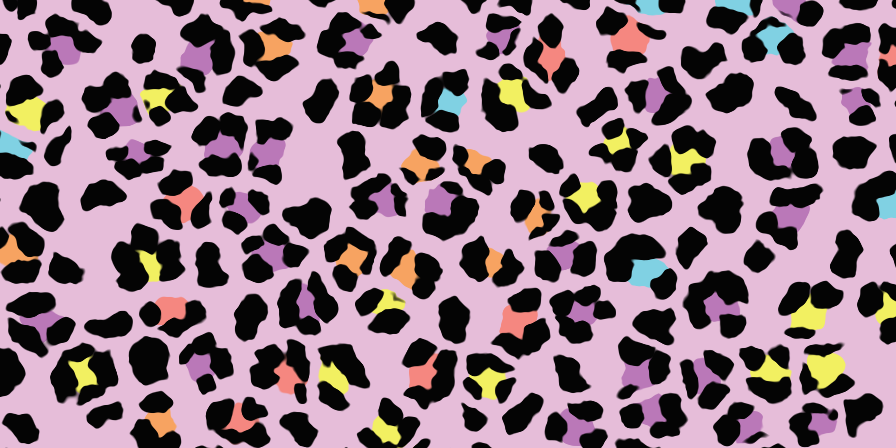
Reproduce this pattern procedurally as a WebGL 2 fragment shader.

```glsl
#version 300 es
precision highp float;
// Pastel leopard print: black rosettes with bright hearts, and solid spots, on pink.
// Spots sit on a jittered brick grid; each is a ring of blended elliptical lobes,
// trimmed by a rounded power diagram so that neighbours never touch.

uniform vec2 u_resolution;
out vec4 fragColor;

const float TAU = 6.2831853;
const vec2 CELL = vec2(0.156, 0.119);

vec2 hash2(vec2 p) {
    vec3 q = fract(p.xyx * vec3(0.1031, 0.1030, 0.0973));
    q += dot(q, q.yzx + 33.33);
    return fract((q.xx + q.yz) * q.zy);
}

float gradDot(vec2 cell, vec2 offset) {
    float a = TAU * hash2(cell + 71.0).x;
    return dot(vec2(cos(a), sin(a)), offset);
}

float gradientNoise(vec2 p) {
    vec2 i = floor(p), f = p - i;
    vec2 u = f * f * f * (f * (f * 6.0 - 15.0) + 10.0);
    vec2 X = vec2(1, 0), Y = vec2(0, 1);
    return mix(mix(gradDot(i, f), gradDot(i + X, f - X), u.x),
               mix(gradDot(i + Y, f - Y), gradDot(i + 1.0, f - 1.0), u.x), u.y);
}

float smoothMin(float a, float b, float k) {
    float h = max(k - abs(a - b), 0.0) / k;
    return min(a, b) - h * h * k * 0.25;
}

bool isRosette(vec2 id) { return hash2(id + 13.0).x < 0.64; }

// Centre in xy, radius in z
vec3 spotAt(vec2 id) {
    vec2 jitter = (hash2(id) - 0.5) * vec2(0.5, 0.46);
    vec2 centre = (id + 0.5 + vec2(0.5 * mod(id.y, 2.0), 0.0) + jitter) * CELL;
    float size = hash2(id + 29.0).x;
    return vec3(centre, isRosette(id) ? mix(0.066, 0.087, size) : mix(0.046, 0.062, size));
}

float powerDistance(vec2 p, vec3 spot) {
    vec2 v = p - spot.xy;
    return dot(v, v) - spot.z * spot.z;
}

// Ring of lobes in local coordinates scaled to a unit radius
float lobes(vec2 l, vec2 id, bool rosette) {
    vec2 h = hash2(id + 47.0);
    float count = rosette ? 3.0 + floor(h.x * 2.6) : 2.0 + floor(h.x * 1.7);
    float arc = TAU * (rosette ? mix(0.78, 1.0, h.y) : mix(0.6, 1.0, h.y));
    float ring = rosette ? 0.67 : 0.46;
    float d = 10.0;
    for (float k = 0.0; k < 5.0; k++) {
        if (k >= count) break;
        vec2 v = hash2(id * 5.0 + k * 17.0 + 3.0);
        float a = arc * (k + 0.35 * (v.x - 0.5)) / count;
        vec2 dir = vec2(cos(a), sin(a));
        vec2 e = vec2(dot(l, dir) - ring, dot(l, vec2(-dir.y, dir.x)));
        vec2 halfSize = rosette
            ? vec2(mix(0.33, 0.44, v.y), ring * sin(0.5 * arc / count) * mix(0.92, 1.2, v.x))
            : vec2(0.54, mix(0.48, 0.72, v.y));
        float lobe = (length(e / halfSize) - 1.0) * min(halfSize.x, halfSize.y);
        d = smoothMin(d, lobe, rosette ? 0.12 : 0.35);
    }
    return d;
}

vec3 heartColour(float pick) {
    if (pick < 0.36) return vec3(0.73, 0.47, 0.72);   // purple
    if (pick < 0.58) return vec3(0.97, 0.64, 0.38);   // orange
    if (pick < 0.78) return vec3(0.95, 0.94, 0.38);   // yellow
    if (pick < 0.91) return vec3(0.50, 0.82, 0.89);   // cyan
    return vec3(0.96, 0.53, 0.50);                    // salmon
}

void main() {
    vec2 p = gl_FragCoord.xy / u_resolution.y;
    float aa = 0.8 / u_resolution.y;

    // Wobble the outlines
    p += 0.014 * vec2(gradientNoise(p * 24.0), gradientNoise(p * 24.0 + 50.0));
    p += 0.005 * vec2(gradientNoise(p * 55.0 + 9.0), gradientNoise(p * 55.0 + 90.0));

    // Find the spot that owns this point
    vec2 base = floor(p / CELL), id = base;
    float nearest = 10.0;
    for (int n = 0; n < 25; n++) {
        vec2 other = base + vec2(n % 5 - 2, n / 5 - 2);
        float d = powerDistance(p, spotAt(other));
        if (d < nearest) { nearest = d; id = other; }
    }

    // Rounded distance to the border of its territory
    vec3 spot = spotAt(id);
    float border = 10.0;
    for (int n = 0; n < 25; n++) {
        vec2 other = id + vec2(n % 5 - 2, n / 5 - 2);
        if (other == id) continue;
        vec3 rival = spotAt(other);
        float d = (powerDistance(p, rival) - nearest) / (2.0 * distance(rival.xy, spot.xy));
        border = smoothMin(border, d, 0.016);
    }

    // Turn and stretch into the spot's own frame
    vec2 h = hash2(id + 83.0);
    float turn = TAU * h.x, stretch = mix(0.82, 1.0, h.y);
    vec2 l = mat2(cos(turn), sin(turn), -sin(turn), cos(turn)) * (p - spot.xy) / spot.z;
    l *= vec2(stretch, 1.0 / stretch);

    bool rosette = isRosette(id);
    float trim = 0.0105 - border;
    float black = -smoothMin(-lobes(l, id, rosette) * spot.z, -trim, 0.014);
    float heart = max((length(l) - 0.54) * spot.z, trim);

    // Pink ground, bright heart, black lobes
    vec3 colour = vec3(0.90, 0.74, 0.85);
    if (rosette) colour = mix(heartColour(hash2(id + 101.0).y), colour, smoothstep(-aa, aa, heart));
    colour = mix(vec3(0.015), colour, smoothstep(-aa, aa, black));
    fragColor = vec4(colour, 1.0);
}
```
